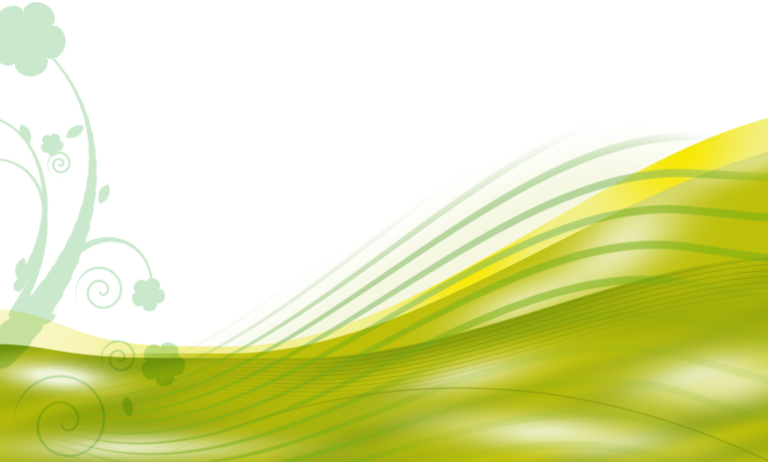
Give the GLSL for this background, as a Shadertoy shader.

```glsl
// Olive and yellow waves sweep up to the right under a fan of green ribbons,
// with pale flowers and curling stems on the left. Crests are smoothstep
// curves, glows are gaussians, and plants are distance functions.
#define RIBBON_GREEN vec3(0.50, 0.72, 0.38)
#define OLIVE vec3(0.74, 0.75, 0.03)
#define DEEP_OLIVE vec3(0.55, 0.63, 0.05)
#define YELLOW vec3(0.97, 0.91, 0.02)
#define PALE vec3(0.96, 0.97, 0.88)
#define PLANT_TINT vec3(0.79, 0.91, 0.80)
#define STEM_STEPS 20
#define TAU 6.28319

float fill(float d) {
    float w = 1.2 / iResolution.y;
    return 1.0 - smoothstep(-w, w, d);
}

vec2 hashGradient(vec2 cell) {
    float a = fract(sin(dot(cell, vec2(127.1, 311.7))) * 437.585) * TAU;
    return vec2(cos(a), sin(a));
}

float gradientNoise(vec2 p) {
    vec2 i = floor(p), f = fract(p), u = f * f * (3.0 - 2.0 * f), e = vec2(0, 1);
    float low = mix(dot(hashGradient(i), f), dot(hashGradient(i + e.yx), f - e.yx), u.x);
    float high = mix(dot(hashGradient(i + e), f - e), dot(hashGradient(i + 1.0), f - 1.0), u.x);
    return mix(low, high, u.y);
}

float glow(vec2 p, float x, float y, float w, float h, float slope) {
    vec2 q = p - vec2(x, y);
    q = vec2(q.x, q.y - slope * q.x) / vec2(w, h);
    return exp(-dot(q, q));
}

// Crest heights, from back to front
float yellowCrest(float x) { return 0.25 + 0.52 * smoothstep(0.5, 1.85, x) + 0.08 * exp(-30.0 * x * x); }
float oliveCrest(float x) { return 0.235 + 0.47 * smoothstep(0.5, 1.9, x); }
float frontCrest(float x) { return 0.225 + 0.225 * smoothstep(0.65, 1.75, x) + 0.03 * exp(-40.0 * x * x); }

float flowerDistance(vec2 p, float radius) {
    float petals = abs(cos(2.5 * atan(p.y, p.x) + 0.4));
    return length(p) - radius * (0.68 + 0.32 * sqrt(petals));
}

float spiralDistance(vec2 p, float radius) {
    float r = length(p), gap = radius * 0.52;
    float turn = fract(r / gap - atan(p.y, p.x) / TAU) - 0.5;
    return max(abs(turn) * gap - 0.0025, r - radius);
}

float leafDistance(vec2 p, float angle) {
    float c = cos(angle), s = sin(angle);
    p = mat2(c, -s, s, c) * p;
    return length(vec2(abs(p.x) + 0.018, p.y)) - 0.029;
}

// Tapered cubic stem, sampled as short segments
float stemDistance(vec2 p, vec2 a, vec2 b, vec2 c, vec2 d, float width) {
    float best = 9.0;
    vec2 prev = a;
    for (int i = 1; i <= STEM_STEPS; i++) {
        float t = float(i) / float(STEM_STEPS), s = 1.0 - t;
        vec2 next = s * s * s * a + 3.0 * s * t * (s * b + t * c) + t * t * t * d;
        vec2 e = next - prev, q = p - prev;
        float h = clamp(dot(q, e) / dot(e, e), 0.0, 1.0);
        best = min(best, length(q - e * h) - mix(0.0025, width, s * s));
        prev = next;
    }
    return best;
}

float plantCover(vec2 p) {
    vec2 stems[16] = vec2[](
        vec2(0, .24), vec2(.22, .45), vec2(.27, .72), vec2(.1, .89),
        vec2(.03, .32), vec2(.13, .47), vec2(.12, .64), vec2(0, .655),
        vec2(.04, .38), vec2(.14, .52), vec2(.1, .7), vec2(0, .74),
        vec2(.12, .4), vec2(.19, .52), vec2(.32, .5), vec2(.33, .39));
    vec3 flowers[4] = vec3[](vec3(.06, .917, .083), vec3(.113, .687, .025),
        vec3(.322, .363, .037), vec3(.354, .213, .049));
    vec3 spirals[4] = vec3[](vec3(.14, .085, .11), vec3(.22, .37, .055),
        vec3(.13, .645, .027), vec3(.26, .225, .04));
    vec3 leaves[6] = vec3[](vec3(.055, .71, .4), vec3(.163, .715, -1), vec3(.226, .58, -.4),
        vec3(.045, .42, -.3), vec3(.1, .31, -1.2), vec3(.278, .12, .2));
    float d = 9.0;
    for (int i = 0; i < 4; i++) {
        int k = 4 * i;
        d = min(d, stemDistance(p, stems[k], stems[k + 1], stems[k + 2], stems[k + 3], i == 0 ? 0.042 : 0.012));
        d = min(d, flowerDistance(p - flowers[i].xy, flowers[i].z));
        d = min(d, spiralDistance(p - spirals[i].xy, spirals[i].z));
    }
    for (int i = 0; i < 6; i++) d = min(d, leafDistance(p - leaves[i].xy, leaves[i].z));
    return fill(d);
}

void mainImage(out vec4 fragColor, in vec2 fragCoord) {
    vec2 p = fragCoord / iResolution.xy * vec2(1.67, 1);
    float x = p.x, y = p.y;

    // Pale veil behind the ribbons
    float base = 0.12 + 0.585 * smoothstep(0.2, 1.5, x);
    float spacing = 0.008 + 0.048 * x;
    float inside = base + spacing * (5.6 - 3.5 * x) - y;
    vec3 color = mix(vec3(1), PALE, smoothstep(0.0, 0.16, inside));

    // Yellow band, bright in two places
    float shine = glow(p, 1.48, .655, .13, .1, .45) + glow(p, 1.02, .41, .12, .08, .5);
    vec3 band = mix(vec3(0.95, 0.94, 0.57), YELLOW, min(shine, 1.0));
    color = mix(color, band, fill(y - yellowCrest(x)) * mix(0.55, 1.0, smoothstep(0.05, 0.4, x)));

    // Olive middle wave
    float middle = fill(y - oliveCrest(x));
    float light = 0.75 * glow(p, 1.36, .48, .13, .09, .5) + 0.65 * glow(p, 1.13, .345, .14, .045, .35)
        + 0.55 * glow(p, 1.65, .655, .18, .035, .3);
    color = mix(color, mix(OLIVE, PALE, min(light, 0.9)), middle * smoothstep(0.1, 0.6, x));

    // Front wave with silky streaks and white glows
    float depth = frontCrest(x) - y;
    float streak = gradientNoise(vec2(x * 2.2, (y - 0.25 * x) * 18.0));
    vec3 front = mix(OLIVE, DEEP_OLIVE, clamp(0.4 + streak + 0.35 * exp(-20.0 * abs(depth)), 0.0, 1.0));
    light = 0.95 * glow(p, 1.56, .18, .17, .055, .1) + 0.7 * glow(p, 1.03, .19, .14, .035, .2)
        + 0.85 * glow(p, 1.2, .06, .24, .04, -.08) + 0.95 * glow(p, .12, .185, .12, .03, -.1)
        + 0.65 * glow(p, .3, .03, .28, .03, 0.0);
    front = mix(front, PALE, clamp(light * (1.0 + 0.5 * streak), 0.0, 0.95));
    color = mix(color, front, fill(-depth));

    // Fan of ribbons
    float ribbon = abs(fract((y - base) / spacing + 0.5) - 0.5) * spacing;
    float alpha = fill(ribbon * 0.85 - mix(0.001, 0.0075, smoothstep(0.1, 1.2, x)));
    alpha *= smoothstep(0.0, 0.13, inside) * smoothstep(0.05, 0.3, x);
    alpha *= mix(0.55, 0.12, smoothstep(0.0, 0.05, depth) * smoothstep(0.7, 1.0, x));
    color = mix(color, RIBBON_GREEN * mix(vec3(1), OLIVE + 0.2, middle), alpha);

    // Fine lines and a long arc on the front wave
    float gap = 0.006 + 0.004 * x;
    float fine = fill(abs(fract(depth / gap) - 0.5) * gap - 0.0008);
    fine *= step(0.0, depth) * (1.0 - smoothstep(0.04, 0.12, depth));
    float arc = fill(abs(y - 0.16 + 0.35 * (x - 1.0) * (x - 1.0)) - 0.0015);
    color = mix(color, DEEP_OLIVE * 0.85, 0.5 * max(fine, arc) * smoothstep(0.3, 0.8, x));

    // Plants tint whatever lies beneath
    if (x < 0.45) color *= mix(vec3(1), PLANT_TINT, plantCover(p));
    fragColor = vec4(color, 1);
}
```
